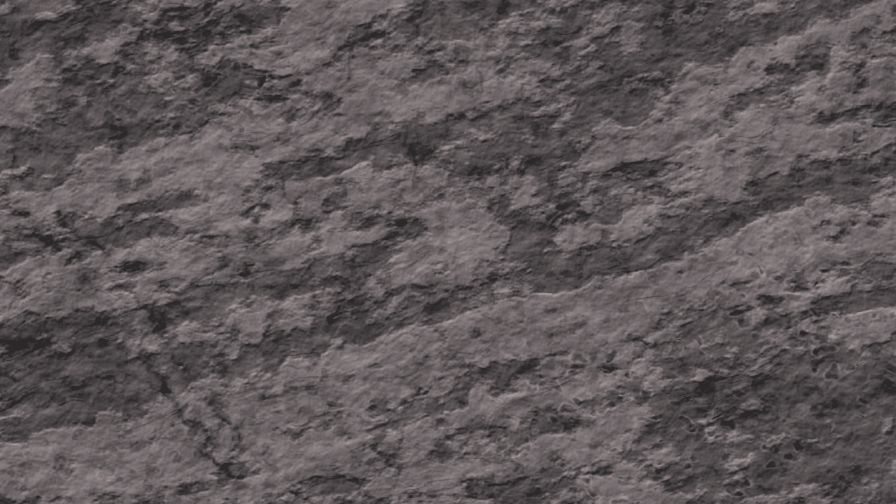
Reproduce this texture procedurally as a Shadertoy shader.

```glsl
// Weathered grey-brown rock face: ragged strata climb to the right, crossed by
// a steep fault. Stretched noise makes the beds, a directional difference of
// the relief lights them, and scattered rings add small curled flakes.

const vec3 ROCK_TINT = vec3(1.0, 0.932, 0.947);
const float DARK_BED = 0.312;
const float LIGHT_BED = 0.446;
const float BED_ANGLE = 0.29;

float hash(vec2 p) {
    vec3 q = fract(p.xyx * 0.1031);
    q += dot(q, q.yzx + 33.33);
    return fract((q.x + q.y) * q.z);
}

float noise(vec2 p) {
    vec2 i = floor(p), f = fract(p);
    f = f * f * f * (f * (f * 6.0 - 15.0) + 10.0);
    float low = mix(hash(i), hash(i + vec2(1, 0)), f.x);
    float high = mix(hash(i + vec2(0, 1)), hash(i + vec2(1, 1)), f.x);
    return mix(low, high, f.y);
}

// Layered noise, centred on zero
float fbm(vec2 p, int octaves) {
    float sum = 0.0, weight = 0.5;
    for (int i = 0; i < octaves; i++) {
        sum += weight * (noise(p) - 0.5);
        p = p * 2.03 + vec2(17.3, 9.1);
        weight *= 0.55;
    }
    return sum;
}

float bump(float x, float centre, float width) {
    float d = (x - centre) / width;
    return exp(-d * d);
}

float blob(vec2 p, vec2 centre, vec2 size) {
    vec2 d = (p - centre) / size;
    return exp(-dot(d, d));
}

// x runs along the beds, y across them
vec2 bedding(vec2 p, float angle) {
    float c = cos(angle), s = sin(angle);
    vec2 q = vec2(c * p.x + s * p.y, c * p.y - s * p.x);
    q.y += 0.06 * fbm(q * vec2(3.0, 4.0), 3);
    return q + 0.022 * vec2(fbm(p * 16.0, 3), fbm(p * 16.0 + 40.0, 3));
}

// Large light and dark zones of the face
float zones(vec2 p, vec2 q) {
    float z = 0.01;
    z += 0.34 * bump(q.y, 0.035, 0.05);
    z -= 0.28 * bump(q.y, 0.125, 0.03);
    z += 0.32 * bump(q.y, 0.555, 0.045) * smoothstep(1.15, 0.75, p.x);
    z -= 0.26 * bump(q.y, 0.475, 0.022);
    z -= 0.34 * bump(q.y, 0.655, 0.04) * smoothstep(1.2, 0.9, p.x);
    z += 0.36 * blob(p, vec2(0.66, 0.95), vec2(0.15, 0.08));
    z -= 0.36 * blob(p, vec2(0.12, 0.93), vec2(0.26, 0.11));
    z -= 0.40 * blob(p, vec2(0.12, 0.25), vec2(0.18, 0.11));
    z += 0.34 * blob(p, vec2(0.20, 0.07), vec2(0.24, 0.09));
    z -= 0.32 * blob(p, vec2(1.60, 0.17), vec2(0.34, 0.16));
    return z;
}

// Share of pale, uneroded bed at a point
float paleBed(vec2 p, vec2 q) {
    float ragged = 1.15 * fbm(q * vec2(5.0, 19.0), 5) + 0.95 * fbm(p * vec2(24.0, 30.0), 4);
    return smoothstep(-0.16, 0.16, zones(p, q) + ragged);
}

// Open rings: x is the raised rim, y the hollow inside
vec2 curls(vec2 p, float scale) {
    vec2 g = p * scale + 1.1 * vec2(fbm(p * 32.0, 2), fbm(p * 32.0 + 7.0, 2));
    vec2 cell = floor(g), found = vec2(0);
    for (int k = 0; k < 9; k++) {
        vec2 id = cell + vec2(k % 3 - 1, k / 3 - 1);
        vec2 jitter = vec2(hash(id + 3.7), hash(id + 11.9));
        vec2 d = (g - id - jitter) * vec2(0.8, 1.15);
        float radius = mix(0.12, 0.36, hash(id + 23.1));
        float gap = 0.5 + 0.5 * cos(atan(d.y, d.x) + 6.28 * hash(id + 5.3));
        float rim = bump(length(d), radius, 0.09) * smoothstep(0.05, 0.5, gap);
        float hollow = smoothstep(radius, radius * 0.3, length(d));
        found = max(found, vec2(rim, hollow) * step(0.42, hash(id + 31.7)));
    }
    return found;
}

float curlZone(vec2 p, vec2 q) {
    float zone = smoothstep(0.04, -0.04, q.y) * smoothstep(0.7, 1.2, p.x);
    zone += 0.7 * bump(q.y, 0.03, 0.06) + blob(p, vec2(0.4, 0.82), vec2(0.3, 0.13));
    return min(zone, 1.0) * smoothstep(-0.16, 0.06, fbm(p * 8.0, 2));
}

// Signed distance across the steep fault
float faultOffset(vec2 p) {
    float wander = 0.14 * fbm(vec2(p.y * 6.0, 2.0), 3) + 0.10 * fbm(p * 22.0, 4);
    return 0.79 * (p.x - 0.57 + 0.78 * p.y + wander);
}

// A few short, nearly upright cracks
float cracks(vec2 p) {
    float dark = 0.0;
    for (int i = 0; i < 6; i++) {
        float n = float(i);
        vec2 d = p - vec2(0.3 + 0.13 * n, hash(vec2(n, 4.0)));
        float size = mix(0.02, 0.08, hash(vec2(n, 8.0)));
        d.x += 0.12 * d.y + 0.05 * fbm(p * 22.0, 3);
        dark = max(dark, bump(d.x, 0.0, 0.004) * smoothstep(size, 0.0, abs(d.y)));
    }
    return dark;
}

float relief(vec2 p) {
    vec2 q = bedding(p, BED_ANGLE);
    float ridge = bump(faultOffset(p), 0.0, 0.026) * smoothstep(0.8, 0.65, p.y);
    float lumps = blob(p, vec2(1.6, 0.15), vec2(0.35, 0.15)) * fbm(q * vec2(12.0, 20.0) + 50.0, 3);
    float rough = fbm(q * vec2(13.0, 30.0), 4) + 0.75 * fbm(p * 46.0, 3);
    return 0.22 * paleBed(p, q) + 0.6 * rough + 0.25 * ridge + 0.8 * lumps;
}

void mainImage(out vec4 fragColor, in vec2 fragCoord) {
    vec2 p = fragCoord / iResolution.y;
    vec2 q = bedding(p, BED_ANGLE);

    // Beds, mottling, small pits and broken dark seams
    float tone = mix(DARK_BED, LIGHT_BED, paleBed(p, q));
    tone += 0.16 * fbm(q * vec2(9.0, 24.0) + 60.0, 4) + 0.12 * fbm(p * 38.0 + 30.0, 3);
    tone -= 0.075 * smoothstep(0.11, 0.22, fbm(p * vec2(34.0, 44.0) + 12.0, 3));
    float seam = bump(fbm(q * vec2(3.5, 16.0) + 25.0, 4), 0.0, 0.022);
    tone -= 0.085 * seam * smoothstep(-0.06, 0.12, fbm(p * 8.0 + 80.0, 3));

    // Fault ridge between two broken dark strands
    float s = faultOffset(p), reach = smoothstep(0.8, 0.66, p.y);
    float broken = reach * smoothstep(-0.22, 0.12, fbm(p * 13.0 + 5.0, 3));
    tone += 0.035 * reach * bump(s, 0.0, 0.02);
    tone -= 0.16 * broken * (bump(s, -0.032, 0.012) + 0.8 * bump(s, 0.03, 0.008));
    tone -= 0.10 * cracks(p);

    // Curled flakes
    vec2 curl = curls(p, 25.0) * curlZone(p, q);
    tone += 0.09 * curl.x - 0.095 * curl.y;

    // Side light and fine grain
    tone += 0.72 * (relief(p) - relief(p + vec2(-0.002, 0.004)));
    tone += 0.024 * (noise(p * 210.0) - 0.5);
    fragColor = vec4(clamp(tone, 0.17, 0.62) * ROCK_TINT, 1.0);
}
```
